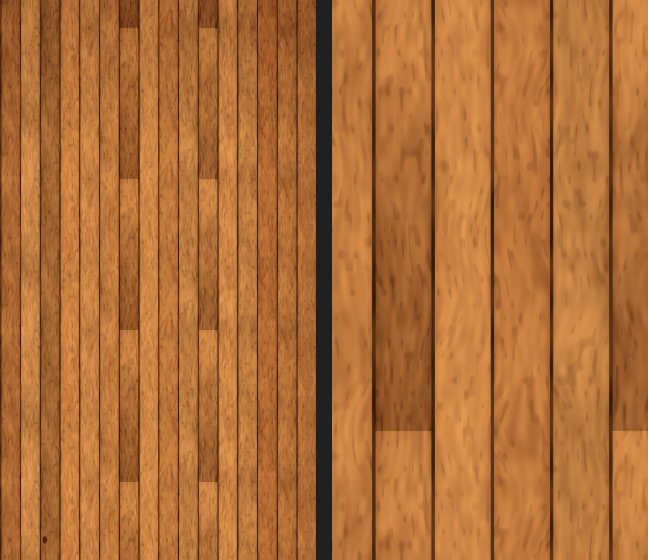
Left: the whole. Right: its middle third, enlarged.
A WebGL 1 fragment shader for this texture:

```glsl
precision highp float;
// Sixteen narrow upright timber planks with dark seams, wavy grain and repeating wear.
uniform vec2 u_resolution;

float hash(vec2 p) {
  p = fract(p * vec2(0.1031, 0.1173));
  p += dot(p, p.yx + 33.33);
  return fract((p.x + p.y) * p.x * 7.13);
}

// Value noise that wraps vertically after a whole number of rows.
float grainNoise(vec2 p, float rows) {
  vec2 cell = floor(p), f = fract(p);
  f = f * f * (3.0 - 2.0 * f);
  float low = mod(cell.y, rows), high = mod(cell.y + 1.0, rows);
  float bottom = mix(hash(vec2(cell.x, low)), hash(vec2(cell.x + 1.0, low)), f.x);
  float top = mix(hash(vec2(cell.x, high)), hash(vec2(cell.x + 1.0, high)), f.x);
  return mix(bottom, top, f.y);
}

// Base lightness of each plank, left to right.
float plankTone(float index) {
  mat4 tones = mat4(0.52, 0.84, 0.30, 0.85, 0.75, 0.68, 0.48, 0.92,
                    0.60, 0.66, 0.48, 0.86, 0.66, 0.50, 0.56, 0.56);
  float tone = 0.6;
  for (int a = 0; a < 4; a++)
    for (int b = 0; b < 4; b++)
      if (abs(float(a * 4 + b) - index) < 0.5) tone = tones[a][b];
  return tone;
}

void main() {
  vec2 uv = gl_FragCoord.xy / u_resolution;
  float across = uv.x * 16.0 - 0.04;
  float plank = mod(floor(across), 16.0);
  float x = fract(across);
  float along = (0.95 - uv.y) / 0.27;
  float seed = plank * 37.0 + 11.0;
  float pixel = 16.0 / u_resolution.x;

  // Broad blotches and a gentle sideways drift of the fibres
  float blotch = grainNoise(vec2(x * 0.9 + seed, along * 5.0), 5.0) - 0.5;
  float drift = grainNoise(vec2(x + seed + 5.0, along * 7.0), 7.0) - 0.5;
  float fibre = x + 0.3 * drift;

  // Grain from wide streaks down to short pores
  float streak = grainNoise(vec2(fibre * 4.0 + seed, along * 6.0), 6.0) - 0.5;
  float fine = grainNoise(vec2(fibre * 10.0 + seed, along * 24.0), 24.0) - 0.5;
  float pore = grainNoise(vec2(fibre * 15.0 + seed + 9.0, along * 36.0), 36.0);
  float rings = sin(38.0 * (fibre + 0.25 * blotch) + seed);

  float light = plankTone(plank) + 0.08;
  float blotchy = plank == 1.0 ? 0.6 : 0.3;
  light += blotchy * blotch + 0.26 * streak + 0.38 * fine + 0.04 * rings;
  light -= 0.3 * smoothstep(0.62, 0.95, pore);

  // Two planks fade along each repeat and then change abruptly
  if (plank == 6.0 || plank == 10.0) light += 0.28 - 0.6 * smoothstep(0.0, 0.95, fract(along));

  // Darker upper end and outer sides
  light -= 0.36 * smoothstep(0.72, 1.0, uv.y);
  light -= 0.12 * smoothstep(0.3, 0.5, abs(uv.x - 0.5));

  // Rounded plank edges
  float edge = min(x, 1.0 - x);
  light -= 0.55 * exp(-edge * 18.0);

  // Small knot low on the third plank
  vec2 knot = (uv - vec2(0.142, 0.036)) * vec2(1.0, u_resolution.y / u_resolution.x);
  light -= 1.3 * (1.0 - smoothstep(0.003, 0.011, length(knot * vec2(1.0, 0.7))));

  vec3 wood = mix(vec3(0.54, 0.31, 0.14), vec3(0.83, 0.54, 0.28), clamp(light, -0.8, 1.2));
  float redness = hash(vec2(plank, 4.0)) - 0.5 + 0.6 * step(12.5, plank);
  wood += vec3(0.015, -0.015, -0.015) * redness;

  // Dark seam of uneven depth
  float wear = grainNoise(vec2(floor(across + 0.5) + 60.0, along * 14.0), 14.0);
  float seam = 1.0 - smoothstep(-0.5, 0.5, (edge - 0.028) / pixel);
  vec3 gap = mix(vec3(0.16, 0.08, 0.03), vec3(0.36, 0.20, 0.09), wear);
  gl_FragColor = vec4(mix(wood, gap, seam * 0.92), 1.0);
}
```
